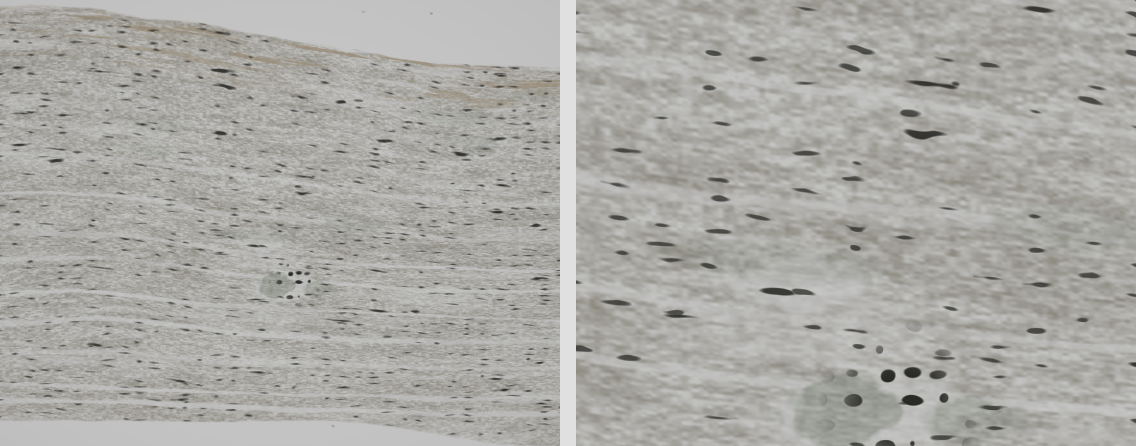
Left, the full canvas; right, a detail of the centre.
Reproduce this texture procedurally as a Shadertoy shader.

```glsl
const vec3 GLASS = vec3(0.770, 0.772, 0.770);
const vec3 VEIN = vec3(0.752, 0.752, 0.750);
const vec3 ROCK_LIGHT = vec3(0.735, 0.735, 0.727);
const vec3 ROCK_DARK = vec3(0.560, 0.550, 0.515);
const vec3 TAN = vec3(0.590, 0.530, 0.440);
const vec3 LENS = vec3(0.585, 0.600, 0.565);
const vec3 FLECK = vec3(0.160, 0.160, 0.145);
const vec2 NODULE = vec2(0.618, 0.360);
const vec2 NODULE_SIZE = vec2(0.042, 0.027);
const int VEINS = 9;
const int LENSES = 8;
const float VEIN_WIDTH = 0.0085;

float hash(vec2 p) {
    vec3 q = fract(vec3(p.xyx) * 0.1031);
    q += dot(q, q.yzx + 33.33);
    return fract((q.x + q.y) * q.z);
}

float noise(vec2 p) {
    vec2 i = floor(p), f = fract(p);
    f = f * f * (3.0 - 2.0 * f);
    return mix(mix(hash(i), hash(i + vec2(1, 0)), f.x),
               mix(hash(i + vec2(0, 1)), hash(i + vec2(1, 1)), f.x), f.y);
}

float fbm(vec2 p) {
    return 0.55 * noise(p) + 0.3 * noise(p * 2.1 + 7.3) + 0.15 * noise(p * 4.3 + 19.1);
}

// Ragged ellipses, at most one in each cell; size is the largest half extent
float flecks(vec2 q, vec2 cell, vec2 size, float share, float px) {
    vec2 g = q / cell, id = floor(g);
    float chance = hash(id + 3.7);
    vec2 centre = 0.35 + 0.3 * vec2(hash(id + 11.3), hash(id + 27.9));
    vec2 extent = size * mix(vec2(0.4), vec2(1.0), vec2(hash(id + 41.1), hash(id + 53.7)));
    vec2 d = (fract(g) - centre) * cell;
    d.y += (hash(id + 67.0) - 0.5) * 0.25 * d.x;
    float e = length(d / extent) - 1.0 + 1.1 * (noise(q / size.y * vec2(0.3, 0.6)) - 0.5);
    return step(1.0 - share, chance) * smoothstep(px, -px, e * extent.y);
}

// Soft body with an uneven outline
float lens(vec2 d, vec2 size, float softness) {
    float e = length(d / size) + 0.7 * (fbm(d * 55.0 + 31.0) - 0.5);
    return 1.0 - smoothstep(1.0 - softness, 1.0 + softness, e);
}

void mainImage(out vec4 fragColor, in vec2 fragCoord) {
    float px = 1.0 / iResolution.y;
    vec2 p = fragCoord * px;

    // Bedding coordinate: layers sink to the right, more strongly higher up
    float sink = smoothstep(0.0, 1.25, p.x);
    float bed = p.y + sink * mix(0.03, 0.13, smoothstep(0.05, 0.6, p.y));
    bed += 0.022 * (noise(p * vec2(4.0, 3.0)) - 0.5);
    vec2 q = vec2(p.x, bed);

    // Slab outline
    float top = 0.99 - 0.14 * smoothstep(0.0, 1.2, p.x) + 0.018 * (fbm(vec2(p.x * 9.0, bed * 60.0)) - 0.5);
    float bottom = 0.054 - 0.056 * smoothstep(0.75, 1.2, p.x) + 0.008 * (fbm(vec2(p.x * 14.0, 2.0)) - 0.5);
    float depth = top - p.y;
    float slab = smoothstep(-px, 2.0 * px, depth) * smoothstep(-px, 2.0 * px, p.y - bottom);
    float nearTop = 1.0 - smoothstep(0.02, 0.16, depth);

    // Fine, flattened grain
    float tone = 0.61 + 0.75 * (noise(q * vec2(120.0, 320.0)) - 0.5)
               + 0.45 * (noise(q * vec2(260.0, 400.0) + 9.0) - 0.5)
               + 0.40 * (noise(q * vec2(14.0, 110.0)) - 0.5)
               + 0.35 * (fbm(q * vec2(3.0, 9.0)) - 0.5);
    vec3 rock = mix(ROCK_DARK, ROCK_LIGHT, clamp(tone, -0.15, 1.1));

    // Tan staining near the upper and lower margins
    float stain = nearTop + 0.45 * (1.0 - smoothstep(0.08, 0.3, p.y));
    rock = mix(rock, TAN, 0.16 * stain * noise(q * vec2(5.0, 18.0)));
    float tanStreak = smoothstep(0.54, 0.72, fbm(q * vec2(9.0, 120.0) + 5.0));
    rock = mix(rock, TAN, 0.65 * tanStreak * nearTop);

    // Pale wisps and continuous veins
    float wisp = smoothstep(0.56, 0.74, fbm(q * vec2(3.5, 42.0) + 13.0));
    float pale = wisp * mix(0.4, 0.9, nearTop);
    float ragged = 0.004 * (fbm(q * vec2(60.0, 150.0)) - 0.5);
    for (int i = 0; i < VEINS; i++) {
        float k = float(i);
        float height = mix(0.10, 0.66, pow(k / float(VEINS - 1), 1.2)) + 0.03 * (hash(vec2(k, 4.0)) - 0.5);
        float wander = 0.024 * (fbm(vec2(p.x * 4.0, k * 7.1)) - 0.5);
        float width = VEIN_WIDTH * (0.15 + noise(vec2(p.x * 5.0, k * 3.7 + 1.0)));
        float d = abs(bed - height - wander) + ragged;
        float strength = mix(0.4, 1.0, noise(vec2(p.x * 3.0, k * 5.3 + 2.0)));
        pale = max(pale, strength * (1.0 - smoothstep(width * 0.4, width + px, d)));
    }

    // Grey-green lenses, and a nodule with pale pockets around it
    float body = 0.0;
    for (int i = 0; i < LENSES; i++) {
        float k = float(i);
        vec2 c = vec2(1.2 * hash(vec2(k, 61.0)), mix(0.5, 0.95, (k + 0.5) / float(LENSES)));
        vec2 size = vec2(mix(0.04, 0.10, hash(vec2(k, 73.0))), mix(0.010, 0.020, hash(vec2(k, 87.0))));
        body = max(body, 0.38 * lens(q - c, size, 0.3));
    }
    vec2 n = p - NODULE;
    pale = max(pale, 0.8 * lens(n - vec2(-0.03, 0.095), vec2(0.05, 0.021), 0.2));
    pale = max(pale, 0.8 * lens(n - vec2(0.02, -0.005), NODULE_SIZE * vec2(1.9, 1.15), 0.25));
    float nodule = lens(n, NODULE_SIZE, 0.12);
    nodule = max(nodule, 0.8 * lens(n - vec2(0.095, -0.008), NODULE_SIZE * vec2(0.9, 0.6), 0.2));
    rock = mix(rock, VEIN + 0.035 * (tone - 0.6), pale);
    rock = mix(rock, LENS + 0.13 * (tone - 0.6), max(body, 0.85 * nodule));

    // Dark flecks lying along the bedding
    float dark = 0.9 * flecks(q, vec2(0.09, 0.035), vec2(0.020, 0.0035), 0.13, px);
    dark = max(dark, 0.75 * flecks(q + 0.37, vec2(0.035, 0.014), vec2(0.009, 0.0022), 0.24, px));
    float cluster = 1.0 - smoothstep(0.02, 0.07, length(n - vec2(0.045, 0.005)));
    dark = max(dark, cluster * flecks(p, vec2(0.022, 0.018), vec2(0.007, 0.005), 0.5, px));
    rock = mix(rock, FLECK, dark);

    // Clear glass with a little dust
    float dust = flecks(p + 0.61, vec2(0.07), vec2(0.005, 0.004), 0.12, px);
    vec3 glass = mix(GLASS, ROCK_DARK, 0.7 * dust);

    vec2 offCentre = fragCoord / iResolution.xy - 0.5;
    float vignette = 1.01 - 0.09 * dot(offCentre, offCentre);
    fragColor = vec4(mix(glass, rock, slab) * vignette, 1.0);
}
```
